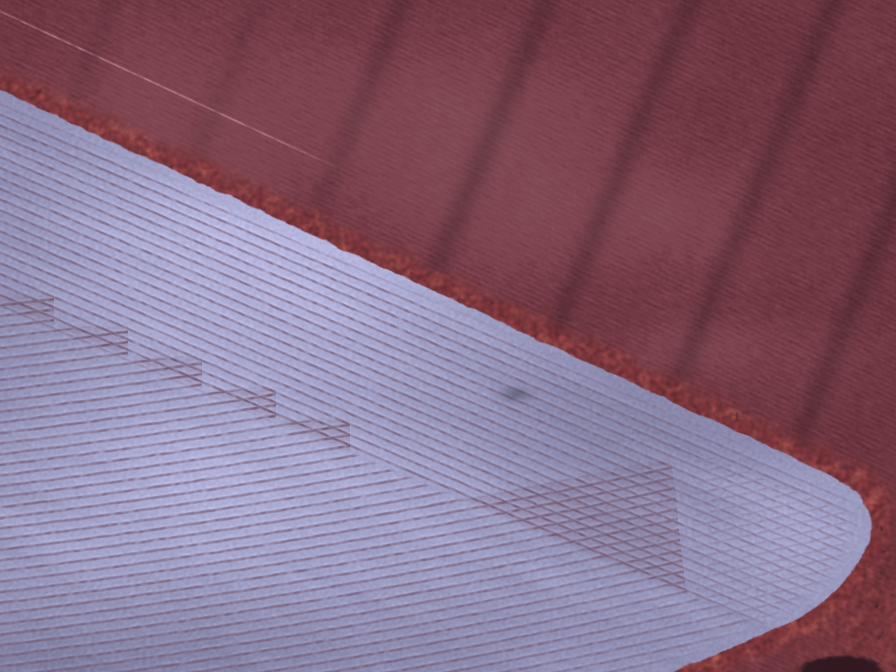
A WebGL 2 fragment shader for this texture:

```glsl
#version 300 es
precision highp float;
// Two ploughed fields from the air: pale violet below, dark red above, split by an earth rim.
// The pale field is a smooth intersection of half-planes; its two row families overlap
// in sawtooth wedges. Gradient noise roughens soil, rows and edges.

uniform vec2 u_resolution;
out vec4 fragColor;

// Colours
const vec3 PALE_DIM = vec3(0.46, 0.45, 0.58);
const vec3 PALE_LIT = vec3(0.73, 0.73, 0.89);
const vec3 ROW_SOIL = vec3(0.43, 0.32, 0.40);
const vec3 RED_DARK = vec3(0.38, 0.175, 0.215);
const vec3 RED_MID = vec3(0.49, 0.26, 0.305);
const vec3 RED_DUSTY = vec3(0.57, 0.39, 0.42);
const vec3 RIM_RED = vec3(0.52, 0.22, 0.24);
const vec3 RIM_ORANGE = vec3(0.70, 0.35, 0.32);
const vec3 SHADOW = vec3(0.15, 0.08, 0.11);

// Layout, in canvas heights
const float EDGE_SLOPE = 0.464;
const float CORNER_ROUND = 0.085;
const float RIM_WIDTH = 0.036;
const float ROW_SPACING = 0.0158;
const float ROW_WIDTH = 0.0019;
const float SEAM_SLOPE = 0.42;
const float TOOTH_PERIOD = 0.11;
const float TEETH_END = 0.521;
const float WEDGE_START = 0.69;
const float WEDGE_END = 0.995;
const float TRACK_PERIOD = 0.214;

float corner(vec2 cell, vec2 offset, vec2 f) {
  vec3 h = fract((cell + offset).xyx * vec3(0.1031, 0.1030, 0.0973));
  h += dot(h, h.yzx + 33.33);
  return dot(fract((h.xx + h.yz) * h.zy) * 2.0 - 1.0, f - offset);
}

float noise(vec2 p) {
  vec2 i = floor(p), f = p - i;
  vec2 w = f * f * (3.0 - 2.0 * f);
  return mix(mix(corner(i, vec2(0), f), corner(i, vec2(1, 0), f), w.x),
             mix(corner(i, vec2(0, 1), f), corner(i, vec2(1), f), w.x), w.y);
}

float fbm(vec2 p) {
  float sum = 0.0, amp = 0.6;
  for (int i = 0; i < 4; i++) {
    sum += amp * noise(p);
    p = mat2(1.6, 1.2, -1.2, 1.6) * p + 7.3;
    amp *= 0.55;
  }
  return sum;
}

float smoothMax(float a, float b) {
  float h = max(1.0 - abs(a - b) / CORNER_ROUND, 0.0);
  return max(a, b) + h * h * CORNER_ROUND * 0.25;
}

float glow(vec2 p, float x, float y, float w, float h) {
  vec2 q = (p - vec2(x, y)) / vec2(w, h);
  return exp(-dot(q, q));
}

float band(float x, float halfWidth, float soft) {
  return 1.0 - smoothstep(halfWidth - soft, halfWidth + soft, abs(x));
}

// Signed distance to the pale field, negative inside
float fieldDistance(vec2 p) {
  float top = (p.y - 0.866 + EDGE_SLOPE * p.x) / 1.102;
  float right = (p.x - 1.303 - 0.35 * (p.y - 0.219)) / 1.06;
  float bottom = (0.003 + 0.418 * (p.x - 1.007) - p.y) / 1.084;
  return smoothMax(smoothMax(top, right), bottom);
}

// Broken repeated line (x) and its lit shoulder (y)
vec2 rows(float across, float along, float aa) {
  across += 0.0012 * noise(vec2(along * 45.0, across * 60.0));
  float index = floor(across / ROW_SPACING);
  float v = across - (index + 0.5) * ROW_SPACING;
  float broken = 0.72 + 0.9 * noise(vec2(along * 110.0, index * 3.7));
  return vec2(band(v, ROW_WIDTH, aa), band(v - 0.004, ROW_WIDTH, aa)) * clamp(broken, 0.15, 1.0);
}

vec3 paleField(vec2 p, float d, float aa) {
  float seam = p.y - 0.545 + SEAM_SLOPE * p.x;
  // Broad light
  float light = 0.42 + 0.50 * glow(p, 0.42, 0.63, 0.38, 0.17)
    + 0.38 * glow(p, 0.36, 0.27, 0.45, 0.17) + 0.25 * glow(p, 1.2, 0.2, 0.12, 0.1)
    - 0.24 * glow(p, 0.88, 0.36, 0.25, 0.1) - 0.28 * glow(p, 0.05, 0.0, 0.6, 0.1)
    - 0.15 * glow(p, 0.0, 0.55, 0.12, 0.3);
  light += 0.22 * fbm(vec2(p.x * 5.0, seam * 24.0)) + 0.2 * noise(p * 170.0);
  vec3 colour = mix(PALE_DIM, PALE_LIT, clamp(light, -0.1, 1.1));

  // Two row directions, crossing above the seam
  float tooth = 0.05 * fract((p.x - TEETH_END) / TOOTH_PERIOD) * step(p.x, TEETH_END);
  float wedge = 0.62 * max(p.x - WEDGE_START, 0.0);
  wedge *= 1.0 - smoothstep(WEDGE_END, WEDGE_END + 0.03, p.x);
  float upper = smoothstep(-0.006, 0.006, seam);
  float lower = 1.0 - smoothstep(-0.004, 0.004, seam - tooth - wedge);
  float crossing = upper * lower;
  lower = max(lower, 0.55 * smoothstep(1.02, 1.06, p.x) * step(seam, 0.22));
  vec2 falling = rows(p.y + 0.43 * p.x, p.x, aa) * upper;
  vec2 rising = rows(p.y - 0.12 * p.x - 0.05 * p.x * p.x, p.x, aa) * lower;
  float fade = smoothstep(0.004, 0.035, -d) * (0.62 - 0.22 * smoothstep(0.55, 1.2, p.x));
  vec2 line = max(falling, rising) * (fade + 0.25 * crossing);
  colour = mix(colour, ROW_SOIL, line.x) + 0.07 * line.y;
  colour = mix(colour, ROW_SOIL, 0.16 * crossing);
  return colour * (1.0 - 0.25 * glow(p, 0.767, 0.413, 0.02, 0.01));
}

vec3 redField(vec2 p, float aa) {
  float across = p.y + EDGE_SLOPE * p.x;
  float dust = 0.24 + 0.38 * glow(p, 0.74, 0.76, 0.22, 0.16)
    + 0.35 * glow(p, 0.3, 0.82, 0.4, 0.13) + 0.3 * glow(p, 1.0, 0.67, 0.15, 0.08)
    + 0.28 * glow(p, 1.08, 0.48, 0.16, 0.05);
  dust += 0.25 * fbm(p * 7.0) + 0.25 * noise(vec2(p.x * 60.0, across * 170.0));
  dust += 0.06 * sin(across * 780.0) + 0.16 * noise(p * 190.0);
  vec3 colour = mix(RED_DARK, RED_MID, clamp(dust * 2.0, 0.0, 1.0));
  colour = mix(colour, RED_DUSTY, clamp(dust - 0.5, 0.0, 0.8));

  // Slanted dark tracks and a thin pale scratch
  float track = (p.x - 0.41 * (p.y - 0.826) - 1.17) / TRACK_PERIOD;
  track = (fract(track + 0.5) - 0.5) * TRACK_PERIOD;
  colour *= 1.0 - (0.07 + 0.1 * smoothstep(0.4, 0.65, p.x)) * exp(-track * track / 0.0004);
  float scratch = band(across - 0.983, 0.0016, aa) * (1.0 - smoothstep(0.4, 0.52, p.x));
  return colour + scratch * (0.16 + 0.2 * noise(p * 80.0));
}

vec3 earthRim(vec2 p) {
  vec3 colour = mix(RIM_RED, RIM_ORANGE, smoothstep(-0.1, 0.5, fbm(p * 38.0)));
  colour = mix(colour, SHADOW, 0.65 * smoothstep(0.22, 0.5, fbm(p * 46.0 + 19.0)));
  return colour * (0.92 + 0.4 * noise(p * 120.0));
}

void main() {
  vec2 p = gl_FragCoord.xy / u_resolution.y;
  float aa = 1.0 / u_resolution.y;
  float d = fieldDistance(p) + 0.006 * fbm(p * 42.0);
  float rim = 1.0 - smoothstep(0.4, 1.3, (d + 0.025 * fbm(p * 22.0)) / RIM_WIDTH);
  rim = max(rim * 0.85, 0.65 * glow(p, 1.31, 0.08, 0.16, 0.13));
  vec3 colour = mix(redField(p, aa), earthRim(p), rim);
  float pit = glow(p, 1.25, 0.0, 0.075, 0.026) + 0.3 * fbm(p * 40.0);
  colour = mix(colour, SHADOW, 0.85 * smoothstep(0.35, 0.6, pit));
  colour = mix(paleField(p, d, aa), colour, smoothstep(-aa, aa * 1.5, d));
  fragColor = vec4(colour, 1.0);
}
```
